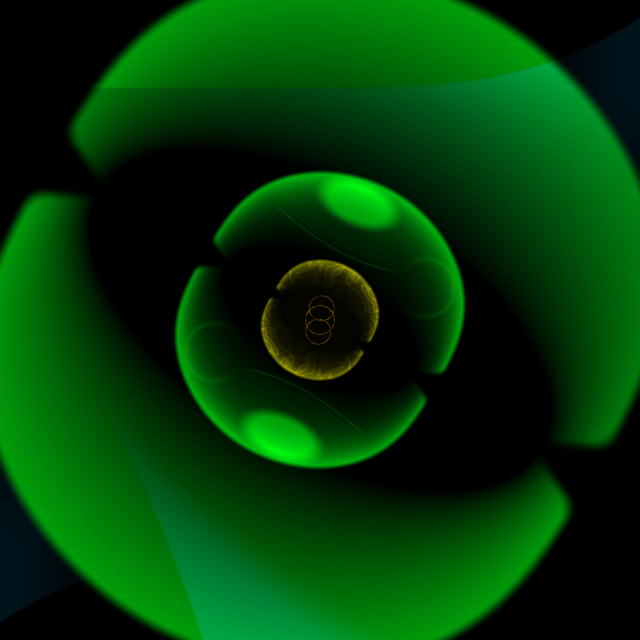
A WebGL 2 fragment shader for this background:

```glsl
#version 300 es
precision highp float;
uniform vec2 u_resolution;
out vec4 fragColor;

const vec2 GAP_AXIS = vec2(-0.864, 0.503);
const vec3 GREEN = vec3(0.0, 1.0, 0.06);
const vec3 TEAL = vec3(0.0, 0.30, 0.42);
const vec3 YELLOW = vec3(0.62, 0.62, 0.02);
const vec3 ORANGE = vec3(0.50, 0.30, 0.03);

vec2 hashGradient(vec2 cell) {
    float angle = 6.2832 * fract(sin(dot(cell, vec2(127.1, 311.7))) * 43758.5);
    return vec2(cos(angle), sin(angle));
}

float gradientNoise(vec2 p) {
    vec2 i = floor(p), f = fract(p);
    vec2 w = f * f * (3.0 - 2.0 * f);
    vec2 e = vec2(1.0, 0.0);
    float a = dot(hashGradient(i), f);
    float b = dot(hashGradient(i + e), f - e);
    float c = dot(hashGradient(i + e.yx), f - e.yx);
    float d = dot(hashGradient(i + 1.0), f - 1.0);
    return mix(mix(a, b, w.x), mix(c, d, w.x), w.y);
}

float smoothMax(float a, float b, float k) {
    float h = max(k - abs(a - b), 0.0) / k;
    return max(a, b) + 0.25 * h * h * k;
}

float stroke(float dist, float width) {
    return exp(-dist * dist / (width * width));
}

// Split ring: x = coverage, y = depth from dark core (0) to rim (1)
vec2 splitRing(vec2 p, float softness) {
    float r = max(length(p), 1e-4);
    float along = abs(dot(p, GAP_AXIS));
    float across = abs(dot(p, vec2(GAP_AXIS.y, -GAP_AXIS.x)));
    float c = along / r;
    float rim = 1.088 - 0.11 * pow(c, 8.0);
    float core = 1.0 / length(vec2(c / 0.80, across / r / 0.41));
    float wedge = 0.9 * (0.48 * (along - 0.75) - across);
    float dist = smoothMax(r - rim, wedge, 0.05);
    float depth = clamp((r - core) / (rim - core), 0.0, 1.0);
    return vec2(1.0 - smoothstep(-softness, softness, dist), depth);
}

float softEllipse(vec2 p, vec2 radii, float angle) {
    float c = cos(angle), s = sin(angle);
    vec2 q = vec2(c * p.x + s * p.y, c * p.y - s * p.x) / radii;
    return 1.0 - smoothstep(0.65, 1.15, length(q));
}

// Large lobes with the teal veils that cross them
vec3 outerRing(vec2 p, vec2 s) {
    vec2 ring = splitRing(p, 0.024);
    float level = 0.63 * pow(ring.y, 0.85) * ring.x;
    float curve = 0.725 + 0.22 * pow(max(s.x, 0.0), 3.0);
    float below = 1.0 - smoothstep(-0.006, 0.006, s.y - curve);
    float upper = step(0.0, dot(p, vec2(0.503, 0.864)));
    float veil = below * exp(-max(curve - s.y, 0.0) * 3.0);
    veil *= smoothstep(-0.8, 0.9, s.x);

    float d = max(-0.094 - p.y, 0.0);
    float left = -0.766 + 0.56 * d - 0.13 * d * d;
    float right = -0.766 + 0.56 * d + 0.50 * d * d;
    float beam = smoothstep(-0.008, 0.008, p.x - left);
    beam *= 1.0 - smoothstep(-0.22 * d, 0.12 * d + 0.001, p.x - right);
    beam *= smoothstep(0.0, 0.75, d);

    vec3 color = GREEN * level * (1.0 - 0.22 * below * upper * (1.0 - veil));
    float tint = max(veil * upper, beam);
    color += vec3(0.0, 0.08, 0.32) * tint * ring.x * (0.1 + level);
    float outside = below * smoothstep(0.62, 1.0, s.x) * smoothstep(0.2, 0.75, s.y);
    color += TEAL * 0.26 * outside * (1.0 - ring.x);
    return color;
}

// Middle lobes: bright rim, oval highlights and faint caustic lines
vec3 middleRing(vec2 p, vec2 s) {
    vec2 ring = splitRing(p / 0.424, 0.024);
    float level = 0.50 * pow(ring.y, 5.0) + 0.24 * ring.y;
    level += 0.42 * softEllipse(s - vec2(0.12, 0.362), vec2(0.135, 0.07), -0.40);
    float arc = (s.y - 0.25 + 0.65 * s.x - s.x * s.x) / 1.15;
    float span = smoothstep(-0.17, -0.10, s.x) * (1.0 - smoothstep(0.16, 0.28, s.x));
    level += span * (0.10 * stroke(arc, 0.004) + 0.035 * smoothstep(0.0, 0.02, arc));
    float loopDist = length(s - vec2(0.33, 0.10)) - 0.09;
    level += 0.07 * stroke(loopDist, 0.008) * smoothstep(0.24, 0.34, s.x);
    return GREEN * level * ring.x;
}

// Small golden lobes with curled filaments
vec3 goldenRing(vec2 p, vec2 s) {
    vec2 ring = splitRing(p / 0.172, 0.035);
    vec2 warp = vec2(gradientNoise(s * 19.0), gradientNoise(s * 19.0 + 7.3));
    float ridge = 1.0 - abs(gradientNoise(s * 24.0 + 1.8 * warp));
    float level = 0.75 * pow(ring.y, 6.0) + 0.12 * ring.y + 0.025;
    level += 0.40 * pow(ridge, 14.0) * ring.y * ring.y;
    return YELLOW * level * ring.x;
}

// Chain of three thin, broken circles at the centre
vec3 centreLoops(vec2 p, float pixel) {
    float glow = 0.0;
    for (int i = -1; i <= 1; i++) {
        float k = float(i);
        float radius = 0.045 - 0.006 * abs(k);
        float dist = length(p - k * vec2(0.005, 0.0365)) - radius;
        glow = max(glow, stroke(dist, max(0.0016, 0.6 * pixel)));
    }
    return ORANGE * glow * (0.55 + 0.7 * gradientNoise(p * 70.0));
}

void main() {
    float scale = min(u_resolution.x, u_resolution.y);
    vec2 p = (2.0 * gl_FragCoord.xy - u_resolution) / scale;
    // Half-turn symmetry folds both lobes onto the upper one
    vec2 s = dot(p, vec2(0.503, 0.864)) < 0.0 ? -p : p;
    vec3 color = outerRing(p, s) + middleRing(p, s);
    color += goldenRing(p, s) + centreLoops(p, 2.0 / scale);
    fragColor = vec4(clamp(color, 0.0, 1.0), 1.0);
}
```
